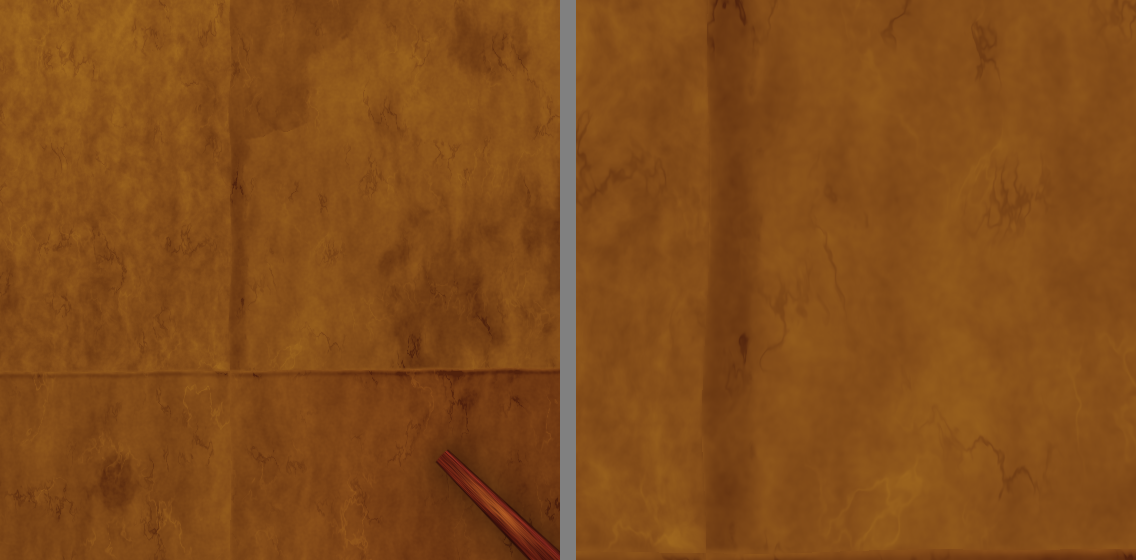
Left, the full canvas; right, a detail of the centre.
A WebGL 1 fragment shader for this texture:

```glsl
precision highp float;
// Weathered ochre slate: four tiles meet at wavering seams, each with its own
// offset in layered gradient noise, plus veins, stains and a flaked ledge.
// A glossy red rod, shaped by a tapered distance function, lies at lower right.
uniform vec2 u_resolution;

const vec2 SEAM = vec2(0.411, 0.338);
const vec3 UMBER = vec3(0.32, 0.14, 0.05);
const vec3 BROWN = vec3(0.42, 0.22, 0.07);
const vec3 OCHRE = vec3(0.53, 0.31, 0.10);
const vec3 GOLD = vec3(0.63, 0.41, 0.12);

vec2 gradientAt(vec2 cell) {
  vec3 h = fract(cell.xyx * vec3(0.1031, 0.1030, 0.0973));
  h += dot(h, h.yzx + 33.33);
  return 2.0 * fract((h.xx + h.yz) * h.zy) - 1.0;
}

float noise(vec2 p) {
  vec2 i = floor(p), f = fract(p), e = vec2(1.0, 0.0);
  vec2 u = f * f * f * (f * (f * 6.0 - 15.0) + 10.0);
  float low = mix(dot(gradientAt(i), f), dot(gradientAt(i + e), f - e), u.x);
  float high = mix(dot(gradientAt(i + e.yx), f - e.yx), dot(gradientAt(i + 1.0), f - 1.0), u.x);
  return mix(low, high, u.y);
}

float fbm(vec2 p) {
  float sum = 0.0, amp = 0.6;
  for (int i = 0; i < 5; i++) {
    sum += amp * noise(p);
    p = mat2(1.6, 1.2, -1.2, 1.6) * p + 4.7;
    amp *= 0.55;
  }
  return sum;
}

// Octaves stay unrotated so that stretched streaks keep their direction.
float streaks(vec2 p) {
  return 0.6 * noise(p) + 0.4 * noise(p * 2.1 + 3.1) + 0.3 * noise(p * 4.3 + 8.4);
}

float softLine(float d, float halfWidth) {
  return exp(-d * d / (halfWidth * halfWidth));
}

float blot(vec2 p, vec2 center, vec2 size, float ragged) {
  return 1.0 - smoothstep(0.3, 1.3, length((p - center) / size) + ragged);
}

vec3 slateRamp(float t) {
  vec3 c = mix(UMBER, BROWN, clamp(t * 4.0, 0.0, 1.0));
  c = mix(c, OCHRE, clamp(t * 2.0 - 0.5, 0.0, 1.0));
  return mix(c, GOLD, clamp(t * 2.0 - 1.5, 0.0, 1.0));
}

// Signed distance to the dark film left beside the upper seam.
float ledgeDistance(vec2 p, float ragged) {
  float edge = mix(0.438, 0.548, smoothstep(0.745, 0.785, p.y + ragged));
  float flake = length(p - vec2(0.53, 1.02)) - 0.122;
  return min(p.x - edge + ragged, flake + 0.3 * ragged);
}

// Draws the rod and its shadow over the given stone colour.
vec3 addRod(vec3 stone, vec2 p, float px) {
  vec2 axis = normalize(vec2(1.0, -0.98)), q = p - vec2(0.788, 0.187);
  float along = dot(q, axis), across = dot(q, vec2(-axis.y, axis.x));
  float radius = 0.0155 + 0.038 * max(along, 0.0), v = across / radius;
  float d = max(abs(across) - radius, 6.0 * across * across - along);
  stone *= 1.0 - 0.25 * exp(-max(d, 0.0) * 26.0) * smoothstep(-0.06, 0.03, along);
  float fibre = streaks(vec2(v * 4.0, along * 9.0));
  vec3 c = mix(vec3(0.25, 0.06, 0.04), vec3(0.48, 0.15, 0.08), smoothstep(-0.4, 0.4, fibre));
  float glow = softLine(v - 0.05, 0.45) * softLine(along - 0.135, 0.08);
  c = mix(c, vec3(0.74, 0.40, 0.15), clamp(glow * (0.7 + fibre), 0.0, 1.0));
  c += vec3(0.16, 0.05, 0.05) * softLine(v - 0.7, 0.13);
  c *= 1.0 - 0.5 * smoothstep(0.7, 1.0, abs(v));
  return mix(stone, c, smoothstep(px, -px, d));
}

void main() {
  vec2 p = gl_FragCoord.xy / u_resolution;
  vec2 wobble = vec2(noise(p.yx * 9.0), noise(p * vec2(8.0, 3.0) + 5.0)) * 0.008;
  vec2 toSeam = p - SEAM + wobble - vec2(0.0, 0.008 * (p.x - 0.4));
  vec2 tile = smoothstep(-0.002, 0.002, toSeam);
  float rough = tile.y * (1.0 - tile.x), face = tile.x * tile.y, lower = 1.0 - tile.y;

  // Body tone: broad clouds, vertical streaks and fine grain.
  vec2 q = p + 0.025 * vec2(fbm(p * 9.0), fbm(p * 9.0 + 17.0)) + step(0.0, toSeam) * vec2(7.3, 3.7);
  float ragged = fbm(q * vec2(20.0, 11.0)), grain = fbm(q * vec2(50.0, 34.0) + 11.0);
  float tone = 0.70 + 0.42 * fbm(q * 3.5) + 0.46 * streaks(q * vec2(15.0, 3.5));
  tone += grain * mix(0.30, 0.58, rough) + 0.10 * noise(p * 170.0) + 0.18 * ragged;
  tone += 0.20 * smoothstep(0.5, 1.0, p.y) - 0.08 * lower;
  tone -= 0.24 * lower * smoothstep(0.5, 1.0, p.x);

  // Stains, then the ledge with a broken dark rim.
  float stain = blot(p, vec2(0.79, 0.44), vec2(0.10, 0.17), ragged * 1.5);
  stain += blot(p, vec2(0.86, 0.92), vec2(0.08, 0.055), ragged * 2.0);
  stain += blot(p, vec2(0.99, 0.58), vec2(0.05, 0.14), ragged * 1.8);
  stain += 0.7 * blot(p, vec2(0.71, 0.77), vec2(0.03, 0.11), ragged * 1.8);
  stain += blot(p, vec2(0.195, 0.14), vec2(0.03, 0.08), ragged * 2.5);
  float ledge = ledgeDistance(p, 0.035 * ragged);
  tone -= 0.36 * stain + face * 0.24 * smoothstep(0.010, -0.010, ledge);
  tone -= face * 0.25 * softLine(ledge, 0.003) * smoothstep(0.0, 0.25, grain);

  // Short pale veins, mostly below, and scattered dark cracks.
  float vein = softLine(fbm(q * vec2(15.0, 8.0) + 31.0), 0.022);
  tone += 0.26 * vein * smoothstep(0.0, 0.3, noise(q * 9.0 + 2.0)) * mix(0.6, 1.0, lower);
  float crack = softLine(fbm(q * vec2(24.0, 11.0) + 53.0), 0.03);
  tone -= 0.30 * crack * smoothstep(0.02, 0.3, noise(q * 13.0));

  // Raised pale seams with shaded sides.
  tone -= 0.32 * softLine(toSeam.y + 0.007, 0.0045) * (0.8 + grain);
  tone -= 0.18 * tile.y * softLine(toSeam.x - 0.010, 0.012) * smoothstep(0.85, 0.65, p.y);
  float ridge = softLine(toSeam.y, 0.003) + softLine(toSeam.x, 0.004) * mix(0.85, 0.3, tile.y);
  tone = mix(tone, 0.82 + 0.4 * grain, 0.75 * min(ridge, 1.0));

  vec3 color = slateRamp(tone) * mix(vec3(1.0), vec3(1.0, 0.94, 0.96), lower * smoothstep(0.3, 0.8, p.x));
  gl_FragColor = vec4(addRod(color, p, 1.0 / u_resolution.y), 1.0);
}
```
